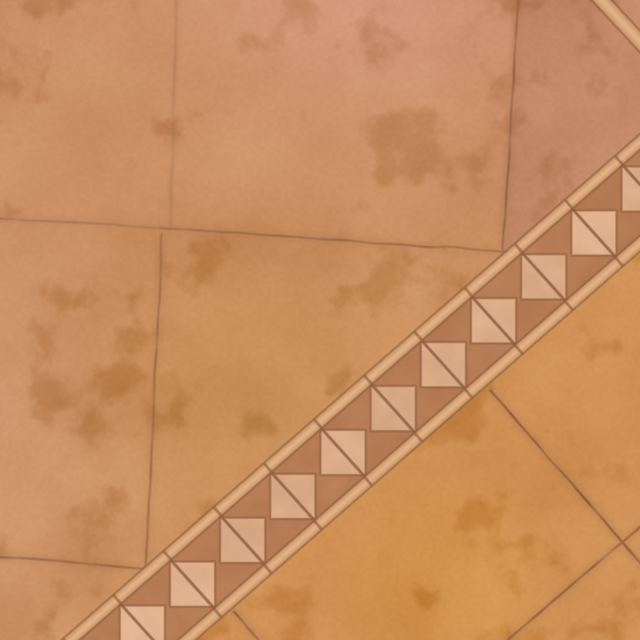
Give the GLSL for this texture, as a Shadertoy shader.

```glsl
// Terracotta floor tiles crossed by a diagonal mosaic border.
// Noise-mottled clay is cut by segment-distance grout, then a rotated
// frame repeats split squares between two pale, jointed rails.

const vec3 GROUT = vec3(0.56, 0.37, 0.25);
const vec3 RAIL = vec3(0.89, 0.69, 0.52);

float hash(vec2 p) {
    vec3 q = fract(vec3(p.xyx) * 0.1031);
    q += dot(q, q.yzx + 33.33);
    return fract((q.x + q.y) * q.z);
}

float noise(vec2 p) {
    vec2 i = floor(p), f = fract(p);
    f = f * f * (3.0 - 2.0 * f);
    return mix(mix(hash(i), hash(i + vec2(1, 0)), f.x),
               mix(hash(i + vec2(0, 1)), hash(i + vec2(1, 1)), f.x), f.y);
}

float fbm(vec2 p) {
    float sum = 0.0, amp = 0.5;
    for (int i = 0; i < 5; i++) {
        sum += amp * noise(p);
        p = mat2(0.8, 0.6, -0.6, 0.8) * p * 2.03 + 7.1;
        amp *= 0.5;
    }
    return sum;
}

float segment(vec2 p, vec2 a, vec2 b) {
    vec2 d = b - a;
    return length(p - a - d * clamp(dot(p - a, d) / dot(d, d), 0.0, 1.0));
}

// Soft stroke coverage for a distance and half width
float stroke(float d, float halfWidth, float blur) {
    return 1.0 - smoothstep(halfWidth - blur, halfWidth + blur, d);
}

float glow(vec2 p, vec2 centre, vec2 radius) {
    vec2 q = (p - centre) / radius;
    return exp(-dot(q, q));
}

float groutLine(vec2 p, vec2 a, vec2 b, float strength, float blur) {
    float d = segment(p, a, b);
    return strength * (stroke(d, 0.0018, blur) + 0.25 * exp(-d * d / 0.00008));
}

// Broad colour drift plus mottling and fine grain
vec3 clay(vec2 p, float lowerSide) {
    vec3 col = mix(vec3(0.795, 0.565, 0.365), vec3(0.795, 0.56, 0.41), smoothstep(0.35, 1.0, p.y));
    col = mix(col, vec3(0.80, 0.575, 0.43), 0.7 * glow(p, vec2(0.0, 0.35), vec2(0.17, 0.4)));
    col = mix(col, vec3(0.84, 0.60, 0.49), 0.8 * glow(p, vec2(0.6, 1.0), vec2(0.24, 0.16)));
    col = mix(col, vec3(0.77, 0.545, 0.33), 0.6 * glow(p, vec2(0.4, 0.43), vec2(0.17, 0.18)));
    col = mix(col, vec3(0.77, 0.54, 0.35), 0.5 * glow(p, vec2(0.15, 0.8), vec2(0.13, 0.12)));
    col = mix(col, vec3(0.755, 0.53, 0.405), 0.8 * smoothstep(0.79, 0.81, p.x - 0.06 * (p.y - 0.9)) * (1.0 - lowerSide));
    col = mix(col, vec3(0.81, 0.565, 0.33), lowerSide);
    col = mix(col, vec3(0.82, 0.57, 0.27), 0.6 * lowerSide * glow(p, vec2(0.69, 0.08), vec2(0.14, 0.14)));
    float mottling = fbm(p * 8.0) - 0.48;
    col += vec3(0.08, 0.10, 0.10) * mottling;
    float stain = smoothstep(0.54, 0.76, fbm(p * 15.0 + 31.0));
    col -= vec3(0.06, 0.07, 0.08) * stain;
    return col + 0.018 * (noise(p * 190.0) - 0.5);
}

float tileGrout(vec2 p, float blur) {
    vec2 q = p + 0.003 * (vec2(noise(p * 24.0), noise(p * 24.0 + 50.0)) - 0.5);
    float g = groutLine(q, vec2(0.0, 0.659), vec2(0.25, 0.644), 0.35, blur);
    g = max(g, groutLine(q, vec2(0.25, 0.644), vec2(0.79, 0.607), 0.5, blur));
    g = max(g, groutLine(q, vec2(0.276, 1.0), vec2(0.266, 0.645), 0.22, blur * 2.0));
    g = max(g, groutLine(q, vec2(0.253, 0.635), vec2(0.228, 0.115), 0.45, blur));
    g = max(g, groutLine(q, vec2(0.81, 1.0), vec2(0.786, 0.612), 0.55, blur));
    g = max(g, groutLine(q, vec2(0.0, 0.13), vec2(0.225, 0.112), 0.5, blur));
    g = max(g, groutLine(q, vec2(0.766, 0.39), vec2(1.0, 0.121), 0.7, blur));
    g = max(g, groutLine(q, vec2(0.794, 0.0), vec2(1.0, 0.177), 0.6, blur));
    g = max(g, groutLine(q, vec2(0.365, 0.043), vec2(0.404, 0.0), 0.6, blur));
    return g * (0.65 + 0.7 * noise(p * 45.0));
}

// Pale moulding with dark edges, brightest along its middle
vec3 paintRail(vec3 col, float d, float halfWidth, float blur) {
    col = mix(col, GROUT, 0.65 * stroke(abs(d - halfWidth), 0.0022, blur));
    vec3 body = RAIL - 0.10 * smoothstep(0.0, halfWidth, d);
    return mix(col, body, stroke(d, halfWidth - 0.001, blur));
}

void mainImage(out vec4 fragColor, in vec2 fragCoord) {
    vec2 p = fragCoord / iResolution.xy;
    float blur = max(0.0018, 1.0 / iResolution.y);

    // Border frame: s runs along it, t crosses it towards the upper left
    const vec2 ANCHOR = vec2(0.928, 0.636), STEP = vec2(0.0784, 0.0686);
    float pitch = length(STEP);
    vec2 along = STEP / pitch;
    float s = dot(p - ANCHOR, along);
    float t = dot(p - ANCHOR, vec2(-along.y, along.x));
    float cell = floor(s / pitch + 0.5);
    vec2 local = p - ANCHOR - cell * STEP;
    float joint = abs(s - cell * pitch);

    vec3 col = clay(p, stroke(t, 0.0, 0.01));
    col = mix(col, GROUT, tileGrout(p, blur));
    col = paintRail(col, segment(p, vec2(0.9, 1.043), vec2(1.04, 0.892)), 0.011, blur);

    // Brown inlay and pale squares, each split by a diagonal
    float inBand = stroke(abs(t), 0.056, blur);
    vec3 inlay = vec3(0.71, 0.485, 0.335) + 0.07 * (fbm(p * 25.0) - 0.5);
    float box = max(abs(local.x), abs(local.y)) - 0.0345;
    vec3 square = vec3(0.865, 0.675, 0.535) + 0.05 * (hash(vec2(cell, 3.0)) - 0.5) + 0.07 * (fbm(p * 30.0) - 0.5);
    inlay = mix(inlay, square, stroke(box, 0.0, blur));
    inlay = mix(inlay, GROUT, 0.6 * stroke(abs(box - 0.001), 0.0018, blur));
    inlay = mix(inlay, GROUT, 0.85 * stroke(segment(local, vec2(-0.036, 0.04), vec2(0.036, -0.04)), 0.0023, blur));
    col = mix(col, inlay, inBand);

    // Two rails, with joints lined up on the square centres
    float railDist = abs(abs(t) - 0.0597);
    col = paintRail(col, railDist, 0.0088, blur);
    col = mix(col, GROUT, 0.7 * stroke(joint, 0.0022, blur) * stroke(railDist, 0.0095, blur));
    fragColor = vec4(clamp(col, 0.0, 1.0), 1.0);
}
```
